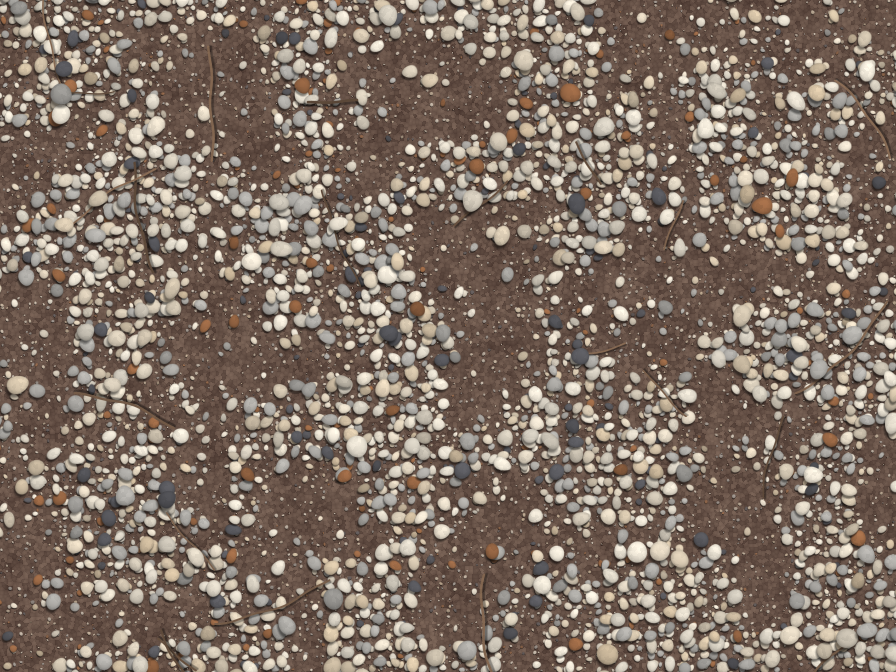
This texture is drawn by a WebGL 1 fragment shader. Its source:

```glsl
precision highp float;
uniform vec2 u_resolution;

// Colours
const vec3 SOIL_DARK = vec3(0.30, 0.225, 0.195);
const vec3 SOIL_LIGHT = vec3(0.47, 0.385, 0.335);
const vec3 CREAM = vec3(0.94, 0.91, 0.85);
const vec3 TAN = vec3(0.82, 0.73, 0.60);
const vec3 GREY = vec3(0.70, 0.69, 0.67);
const vec3 RUST = vec3(0.62, 0.42, 0.28);
const vec3 SLATE = vec3(0.36, 0.36, 0.38);
const vec3 TWIG = vec3(0.47, 0.37, 0.29);

// Sizes in canvas heights
const float GRIT_CELL = 0.0085;
const float SMALL_CELL = 0.0155;
const float MEDIUM_CELL = 0.0240;
const float LARGE_CELL = 0.0400;
const float CRUMB_CELL = 0.0058;
const float TWIG_WIDTH = 0.0018;

// Scatter and light
const float CLUMP_SCALE = 8.5;
const float CLUMP_BIAS = 0.04;
const float CLUMP_EDGE = 0.42;
const vec2 LIGHT = vec2(0.35, 0.94);
const float SHADOW_REACH = 0.36;
const float SHADOW_DEPTH = 0.48;
const mat2 TURN = mat2(0.80, 0.60, -0.60, 0.80);

vec4 hash4(vec2 p) {
  vec4 h = fract(p.xyxy * vec4(0.1031, 0.1030, 0.0973, 0.1099));
  h += dot(h, h.wzxy + 33.33);
  return fract((h.xxyz + h.yzzw) * h.zywx);
}

mat2 rotation(float a) {
  return mat2(cos(a), -sin(a), sin(a), cos(a));
}

float layeredSines(vec2 p) {
  float sum = 0.0, amp = 0.5;
  for (int i = 0; i < 5; i++) {
    p = TURN * p * 1.5 + 1.7;
    p += 0.6 * sin(p.yx);
    sum += amp * sin(p.x) * cos(p.y);
    amp *= 0.72;
  }
  return sum;
}

// Cellular noise: nearest distance and that cell's random tone
vec2 cellular(vec2 p) {
  vec2 nearest = vec2(9.0, 0.0);
  for (int y = -1; y <= 1; y++)
    for (int x = -1; x <= 1; x++) {
      vec2 cell = floor(p) + vec2(x, y);
      vec4 h = hash4(cell + 511.0);
      float d = length(cell + h.xy - p);
      if (d < nearest.x) nearest = vec2(d, h.z);
    }
  return nearest;
}

vec3 stoneColour(vec4 h) {
  vec3 c = mix(CREAM, TAN, 0.85 * h.x * h.x);
  c = mix(c, GREY, step(0.76, h.y));
  c = mix(c, RUST, step(0.955, h.z));
  c = mix(c, SLATE, step(0.965, h.w));
  return c * mix(0.76, 1.02, sqrt(fract(h.x * 7.0 + h.w * 5.0)));
}

// Squashed egg: 1 on the rim, 0 at the centre
float eggField(vec2 q, mat2 turn, vec2 radii, float skew) {
  vec2 u = turn * q / radii;
  u.y *= 1.0 + skew * u.x;
  return length(u);
}

void paintStones(inout vec3 col, vec2 p, float size, float seed,
                 vec2 radiusRange, vec2 chance, float tint) {
  vec2 g = p / size;
  float blur = 0.75 / (u_resolution.y * size);
  for (int y = -1; y <= 1; y++)
    for (int x = -1; x <= 1; x++) {
      vec2 cell = floor(g) + vec2(x, y);
      vec4 place = hash4(cell + seed);
      vec4 look = hash4(cell + seed + 173.0);
      vec2 centre = cell + 0.5 + 0.64 * (place.xy - 0.5);
      float clump = smoothstep(-CLUMP_EDGE, CLUMP_EDGE,
        layeredSines(centre * size * CLUMP_SCALE) + CLUMP_BIAS);
      if (place.z > mix(chance.x, chance.y, clump)) continue;

      float r = mix(radiusRange.x, radiusRange.y, place.w);
      vec2 radii = r * vec2(1.0, mix(0.62, 0.96, look.x));
      mat2 turn = rotation(6.283 * look.y);
      float skew = 0.5 * (look.z - 0.5);
      vec2 q = g - centre;
      float shade = eggField(q + LIGHT * r * SHADOW_REACH, turn, radii, skew);
      col *= 1.0 - SHADOW_DEPTH * (1.0 - smoothstep(0.75, 1.2, shade));

      float k = eggField(q, turn, radii, skew);
      float cover = 1.0 - smoothstep(-blur, blur, (k - 1.0) * radii.y);
      float dome = 1.02 + 0.11 * dot(q / r, LIGHT) - 0.20 * k * k * k * k;
      vec3 stone = stoneColour(hash4(cell + seed + 291.0)) * dome;
      col = mix(col, mix(SOIL_LIGHT, stone, tint), cover);
    }
}

void paintTwigs(inout vec3 col, vec2 p, float aspect) {
  float blur = 0.7 / u_resolution.y;
  for (int i = 0; i < 22; i++) {
    vec4 h = hash4(vec2(float(i) * 7.0 + 3.0, 61.0));
    vec4 s = hash4(vec2(float(i) * 5.0 + 9.0, 87.0));
    vec2 q = rotation(3.1416 * h.z) * (p - h.xy * vec2(aspect, 1.0));
    float reach = mix(0.03, 0.10, h.w);
    q.y += (s.x - 0.5) * 4.0 * q.x * q.x + 0.002 * sin(q.x * 70.0 + s.y * 6.0);
    float width = TWIG_WIDTH * mix(0.5, 1.1, s.z);
    float past = max(abs(q.x) - reach, 0.0);
    float d = length(vec2(past, q.y)) - width;
    float shade = length(vec2(past, q.y + width * 1.8)) - width;
    col *= 1.0 - 0.35 * (1.0 - smoothstep(-blur, 2.0 * blur, shade));
    col = mix(col, TWIG * mix(0.75, 1.25, s.w), 1.0 - smoothstep(-blur, blur, d));
  }
}

void main() {
  vec2 p = gl_FragCoord.xy / u_resolution.y;
  // Crumbly soil
  vec2 crumb = cellular(p / CRUMB_CELL);
  float tone = 0.53 + 0.55 * (crumb.y - 0.5) - 0.35 * (crumb.x - 0.45);
  tone += 0.22 * layeredSines(p * 26.0);
  vec3 col = mix(SOIL_DARK, SOIL_LIGHT, tone);
  // Stones from grit to large pebbles
  paintStones(col, p, GRIT_CELL, 17.0, vec2(0.12, 0.36), vec2(0.28, 0.50), 0.65);
  paintStones(col, p, SMALL_CELL, 43.0, vec2(0.24, 0.47), vec2(0.07, 0.85), 0.95);
  paintStones(col, p, MEDIUM_CELL, 71.0, vec2(0.32, 0.53), vec2(0.03, 0.90), 1.0);
  paintTwigs(col, p, u_resolution.x / u_resolution.y);
  paintStones(col, p, LARGE_CELL, 97.0, vec2(0.28, 0.42), vec2(0.015, 0.27), 1.0);
  // Fine surface grain
  col *= 1.0 + 0.07 * (crumb.y - 0.5);
  gl_FragColor = vec4(clamp(col, 0.0, 1.0), 1.0);
}
```
